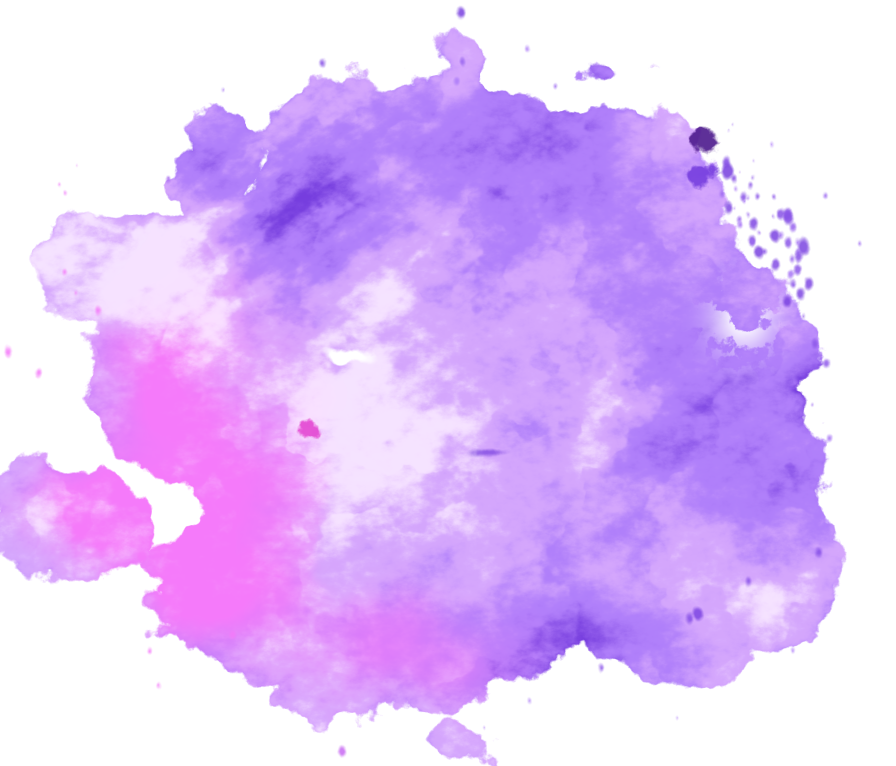
Reproduce this background procedurally as a WebGL 1 fragment shader.

```glsl
precision highp float;
// Violet and pink watercolour wash with ragged edges and splatter on white paper.
uniform vec2 u_resolution;

const vec3 PAPER = vec3(1.0);
const vec3 PALE = vec3(0.94, 0.83, 1.0);
const vec3 LAVENDER = vec3(0.83, 0.65, 0.99);
const vec3 VIOLET = vec3(0.69, 0.50, 0.98);
const vec3 DEEP = vec3(0.46, 0.24, 0.87);
const vec3 INK = vec3(0.30, 0.10, 0.55);
const vec3 BLUSH = vec3(0.98, 0.80, 1.0);
const vec3 PINK = vec3(0.96, 0.48, 0.98);
const vec3 MAGENTA = vec3(0.88, 0.20, 0.80);
const float EDGE_RAGGED = 0.085;
const float EDGE_FRAY = 0.035;
const float EDGE_SOFT = 0.0025;
const float GRAIN = 0.09;
const int DROPS = 90;

float hash(vec2 p) {
  return fract(sin(dot(p, vec2(127.1, 311.7))) * 43758.5453);
}

float noise(vec2 p) {
  vec2 i = floor(p), f = fract(p);
  f = f * f * (3.0 - 2.0 * f);
  return mix(mix(hash(i), hash(i + vec2(1, 0)), f.x),
             mix(hash(i + vec2(0, 1)), hash(i + vec2(1, 1)), f.x), f.y);
}

float fbm(vec2 p) {
  float sum = 0.0, amp = 0.5;
  for (int i = 0; i < 5; i++) {
    sum += amp * noise(p);
    p = mat2(1.6, 1.2, -1.2, 1.6) * p + 3.7;
    amp *= 0.5;
  }
  return sum / 0.97;
}

// Approximate signed distance to an ellipse.
float blob(vec2 p, float x, float y, float rx, float ry) {
  return (length((p - vec2(x, y)) / vec2(rx, ry)) - 1.0) * min(rx, ry);
}

// Soft elliptical patch, 1 at its centre.
float glow(vec2 p, float x, float y, float rx, float ry) {
  vec2 d = (p - vec2(x, y)) / vec2(rx, ry);
  return exp(-dot(d, d));
}

float cover(float d) {
  return 1.0 - smoothstep(-EDGE_SOFT, EDGE_SOFT, d);
}

// Outline of the whole wash: main body, then lobes.
float washShape(vec2 p) {
  float d = blob(p, 0.52, 0.425, 0.345, 0.335);
  d = min(d, blob(p, 0.727, 0.308, 0.190, 0.214));
  d = min(d, blob(p, 0.70, 0.607, 0.11, 0.15));
  d = min(d, blob(p, 0.83, 0.477, 0.08, 0.078));
  d = min(d, blob(p, 0.857, 0.217, 0.075, 0.09));
  d = min(d, blob(p, 0.123, 0.555, 0.097, 0.071));
  d = min(d, blob(p, 0.195, 0.438, 0.11, 0.143));
  d = min(d, blob(p, 0.097, 0.282, 0.088, 0.062));
  d = min(d, blob(p, 0.286, 0.204, 0.123, 0.11));
  d = min(d, blob(p, 0.44, 0.126, 0.143, 0.068));
  d = min(d, blob(p, 0.39, 0.70, 0.09, 0.058));
  d = min(d, blob(p, 0.247, 0.67, 0.052, 0.058));
  d = min(d, blob(p, 0.526, 0.79, 0.028, 0.023));
  d = min(d, blob(p, 0.67, 0.775, 0.04, 0.02));
  return min(d, blob(p, 0.49, 0.031, 0.032, 0.017));
}

// Pigment strength, from pale to deep.
float pigment(vec2 p) {
  float t = 0.37 + 0.36 * glow(p, 0.57, 0.70, 0.18, 0.09);
  t += 0.30 * glow(p, 0.83, 0.33, 0.10, 0.20) + 0.45 * glow(p, 0.63, 0.13, 0.10, 0.06);
  t += 0.35 * glow(p, 0.90, 0.43, 0.025, 0.04) + 0.16 * glow(p, 0.70, 0.48, 0.16, 0.15);
  t += 0.18 * glow(p, 0.32, 0.61, 0.11, 0.09) + 0.16 * glow(p, 0.245, 0.66, 0.04, 0.05);
  t -= 0.38 * glow(p, 0.41, 0.35, 0.085, 0.12) + 0.34 * glow(p, 0.10, 0.56, 0.12, 0.09);
  t -= 0.34 * glow(p, 0.81, 0.18, 0.07, 0.05) + 0.26 * glow(p, 0.665, 0.37, 0.03, 0.07);
  return t - 0.22 * glow(p, 0.73, 0.70, 0.05, 0.05);
}

// Share of pink, cut off sharply beside the pale centre.
float pinkness(vec2 p) {
  float k = 0.95 * glow(p, 0.25, 0.32, 0.13, 0.13) + 0.75 * glow(p, 0.195, 0.46, 0.07, 0.09);
  k += 0.95 * glow(p, 0.09, 0.29, 0.08, 0.06) + 0.8 * glow(p, 0.24, 0.19, 0.10, 0.08);
  k *= 1.0 - 0.8 * smoothstep(0.35, 0.375, p.x) * smoothstep(0.16, 0.22, p.y);
  return min(k + 0.65 * glow(p, 0.45, 0.12, 0.11, 0.06), 1.0);
}

void main() {
  vec2 p = gl_FragCoord.xy / u_resolution.x;
  float broad = fbm(p * 9.0) - 0.5, fray = fbm(p * 42.0 + 9.0) - 0.5;
  vec2 warped = p + 0.08 * vec2(broad, fbm(p * 9.0 + 31.0) - 0.5) + 0.02 * fray;
  float edge = washShape(p) + EDGE_RAGGED * broad + EDGE_FRAY * fray;

  // Blooms, diagonal brush streaks and paper grain
  vec2 along = vec2(dot(p, vec2(0.8, 0.6)), dot(p, vec2(-0.6, 0.8)));
  float streak = fbm(along * vec2(9.0, 26.0)) - 0.5;
  float bloom = smoothstep(0.49, 0.54, fbm(p * 13.0 + 17.0)) - 0.5;
  float grain = fbm(p * vec2(90.0, 150.0)) - 0.5;
  float tone = pigment(warped) + 0.35 * broad + 0.25 * fray + 0.09 * bloom + GRAIN * 2.0 * grain;
  tone += streak * (0.3 + 0.9 * glow(p, 0.33, 0.62, 0.18, 0.13));
  tone += 0.08 * exp(-abs(edge) * 200.0);

  // Colour ramps
  vec3 violet = mix(PALE, LAVENDER, smoothstep(0.05, 0.33, tone));
  violet = mix(violet, VIOLET, smoothstep(0.33, 0.62, tone));
  violet = mix(violet, DEEP, smoothstep(0.62, 1.0, tone));
  vec3 rose = mix(BLUSH, PINK, smoothstep(0.12, 0.55, tone + 0.12 * pinkness(warped)));
  vec3 paint = mix(violet, rose, pinkness(warped));
  paint = mix(paint, PAPER, 0.35 * smoothstep(0.30, 0.0, tone));

  // Bare flecks, then dark accents
  float flecks = glow(p, 0.83, 0.385 + 0.115, 0.035, 0.04) * smoothstep(0.0, 0.08, fray + 0.02);
  flecks = max(flecks, cover(blob(warped, 0.375, 0.463, 0.02, 0.007)));
  paint = mix(paint, PAPER, flecks);
  vec3 color = mix(PAPER, paint, cover(edge));
  color = mix(color, MAGENTA, 0.8 * cover(blob(p, 0.348, 0.373, 0.012, 0.009) + 0.03 * fray));
  color = mix(color, DEEP, 0.7 * cover(blob(p, 0.545, 0.35, 0.014, 0.003) + 0.01 * fray));
  color = mix(color, INK, 0.9 * cover(blob(p, 0.787, 0.695, 0.015, 0.012) + 0.03 * fray));
  color = mix(color, DEEP, 0.9 * cover(blob(p, 0.782, 0.663, 0.016, 0.01) + 0.03 * fray));

  // Splatter: a ring around the wash and a cluster at upper right
  for (int i = 0; i < DROPS; i++) {
    float n = float(i), a = hash(vec2(n, 1.0)), b = hash(vec2(n, 2.0)), c = hash(vec2(n, 3.0));
    vec2 ring = vec2(0.5, 0.42) + vec2(0.42, 0.36) * (0.95 + 0.28 * b * b) * vec2(cos(6.2832 * a), sin(6.2832 * a));
    vec2 cluster = vec2(0.80 + 0.11 * a, 0.69 - 0.19 * a + 0.11 * (b - 0.4));
    vec2 drop = mix(ring, cluster, step(0.5, fract(n * 0.5)));
    float radius = 0.001 + 0.005 * c * c * c;
    vec3 tint = mix(PINK, mix(VIOLET, DEEP, c), smoothstep(0.3, 0.5, drop.x + 0.4 * drop.y));
    color = mix(color, tint, 0.85 * cover(blob(p, drop.x, drop.y, radius, radius * 1.4) + 0.008 * fray));
  }
  gl_FragColor = vec4(color, 1.0);
}
```
